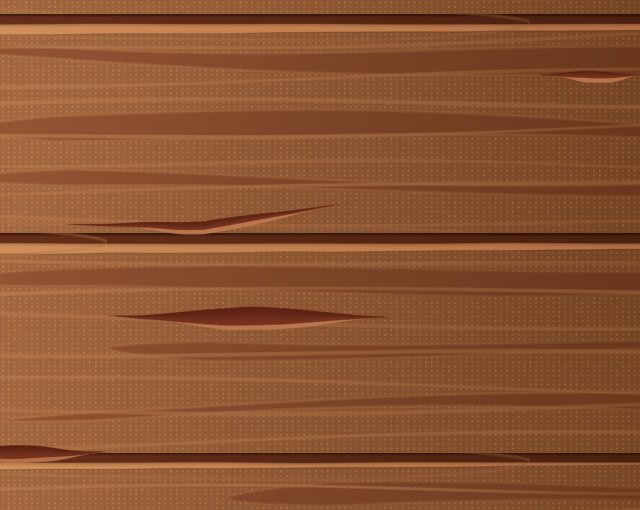
Write a Shadertoy shader that draws this texture.

```glsl
float hash(float n) { return fract(sin(n * 91.7 + 3.1) * 4375.5); }

float noise(float x, float seed) {
    float i = floor(x), f = fract(x);
    return mix(hash(i + seed * 17.0), hash(i + 1.0 + seed * 17.0), f * f * (3.0 - 2.0 * f));
}

// Soft coverage of a shape from its signed distance
float fill(float d) {
    float soft = 0.9 / iResolution.y;
    return smoothstep(soft, -soft, d);
}

// Faint dotted weave, strength varying from dot to dot
float dots(vec2 p) {
    vec2 g = p * vec2(88.0, 112.0);
    vec2 c = fract(g) - 0.5;
    vec2 id = floor(g);
    return smoothstep(0.32, 0.08, length(c * vec2(1.2, 0.8))) * (0.4 + 0.6 * hash(id.x + id.y * 57.0));
}

// Broad stain with a rounded start; distance across the grain
float stain(float x, float v, float i, float plank) {
    float seed = plank * 7.3 + i * 2.1 + 11.0;
    float start = mix(-1.1, 0.55, hash(seed));
    float along = max(x - start, 0.0);
    float middle = 0.085 + 0.13 * i + 0.03 * (hash(seed + 1.0) - 0.5)
        + 0.05 * (hash(seed + 2.0) - 0.5) * (x - 0.6) + 0.012 * sin(x * 3.2 + seed * 4.0);
    float halfWidth = (0.021 + 0.012 * hash(seed + 3.0)) * sqrt(min(along / 0.2, 1.0))
        * (0.72 + 0.28 * sin(x * 2.6 + seed));
    return abs(v - middle) - halfWidth + 0.003;
}

void mainImage(out vec4 fragColor, in vec2 fragCoord) {
    vec2 p = fragCoord / iResolution.y;
    p.y = 1.0 - p.y;
    float side = fragCoord.x / iResolution.x;

    // Planks, measured downwards from each groove
    float pitch = 0.43;
    float row = (p.y - 0.0277) / pitch;
    float plank = floor(row);
    float v = fract(row) * pitch;

    float shade = clamp(side + 0.12 * (noise(p.x * 2.0 + p.y * 3.0, 5.0) - 0.5), 0.0, 1.0);
    vec3 wood = mix(vec3(0.635, 0.405, 0.25), vec3(0.46, 0.268, 0.145), shade);
    vec3 grainLight = wood + vec3(0.095, 0.075, 0.055);
    vec3 col = wood;

    // Reddish stains with a pale lower rim
    float stained = 0.0, rim = 0.0;
    for (int i = 0; i < 3; i++) {
        float d = stain(p.x, v, float(i), plank);
        stained = max(stained, fill(d));
        rim = max(rim, fill(abs(d) - 0.0025) * hash(plank + float(i) * 3.7));
    }
    col = mix(col, wood * vec3(0.9, 0.81, 0.8), stained);
    col += vec3(0.11, 0.10, 0.06) * dots(p) * (1.0 - stained);
    col = mix(col, grainLight, 0.45 * rim);

    // Long wavering grain lines
    for (int i = 0; i < 7; i++) {
        float seed = plank * 13.0 + float(i) * 1.7 + 40.0;
        float y = 0.063 + 0.056 * float(i) + 0.02 * (hash(seed) - 0.5)
            + 0.045 * (hash(seed + 5.0) - 0.6) * (p.x - 0.5)
            + 0.009 * sin(p.x * (2.0 + 2.0 * hash(seed + 2.0)) + seed * 5.0);
        float width = 0.0024 + 0.002 * noise(p.x * 2.0, seed);
        col = mix(col, grainLight, fill(abs(v - y) - width) * (0.4 + 0.5 * noise(p.x * 1.5, seed + 3.0)));
    }

    // Groove shadow and the lit lip beneath it
    float lipTop = 0.0185 + 0.002 * noise(p.x * 5.0, plank);
    float lipEnd = 0.039 - 0.009 * side - 0.007 * step(1.5, plank) + 0.002 * noise(p.x * 9.0, plank + 8.0);
    vec3 shadow = mix(vec3(0.40, 0.18, 0.10), vec3(0.29, 0.125, 0.055), side);
    shadow *= mix(0.62, 1.0, smoothstep(0.001, 0.007, v));
    vec3 lip = mix(vec3(0.82, 0.56, 0.35), vec3(0.70, 0.43, 0.26), side);
    lip *= mix(0.84, 1.0, smoothstep(lipTop, lipTop + 0.008, v));
    col = mix(col, wood * 0.78, 0.6 * fill(abs(v - lipEnd) - 0.0018));
    col = mix(col, lip, fill(v - lipEnd));
    col = mix(col, shadow, fill(v - lipTop));

    // Round-ended loop of grain crossing each groove
    float loopEnd = mix(1.04, 0.21, mod(plank + 2.0, 2.0));
    float across = (fract(row + 0.5) - 0.5) * pitch;
    float loopHalf = 0.032 * sqrt(clamp((loopEnd - p.x) / 0.3, 0.0, 1.0));
    float loopLine = abs(abs(across - 0.018 - 0.02 * (loopEnd - p.x) * (p.x - 0.4)) - loopHalf) - 0.003;
    col = mix(col, grainLight, 0.35 * fill(loopLine) * step(p.x, loopEnd));

    // Cracks: centre, half length, half thickness
    vec4 cracks[4] = vec4[4](vec4(1.16, 0.147, 0.105, 0.006), vec4(0.40, 0.442, 0.27, 0.007),
                             vec4(0.49, 0.621, 0.28, 0.017), vec4(0.03, 0.887, 0.18, 0.012));
    for (int i = 0; i < 4; i++) {
        vec4 c = cracks[i];
        float u = (p.x - c.x) / c.z;
        float taper = max(1.0 - abs(u), 0.0);
        float bend = i == 1 ? 0.042 * max(u, 0.0) : 0.0;
        float y = p.y - c.y + bend + 0.003 * (noise(p.x * 14.0, float(i)) - 0.5);
        float open = c.w * taper * taper * (3.0 - 2.0 * taper) + 0.0012 * smoothstep(0.0, 0.1, taper);
        float present = step(abs(u), 1.0);
        float lipWidth = 0.0045 * smoothstep(0.25, 0.8, 1.0 - abs(u - 0.12));
        vec3 inside = mix(vec3(0.36, 0.13, 0.07), vec3(0.46, 0.20, 0.12), smoothstep(-open, open, y));
        col = mix(col, vec3(0.76, 0.48, 0.32), 0.85 * present * fill(abs(y - open - lipWidth) - lipWidth));
        col = mix(col, inside, present * fill(abs(y) - open));
    }

    fragColor = vec4(col, 1.0);
}
```
